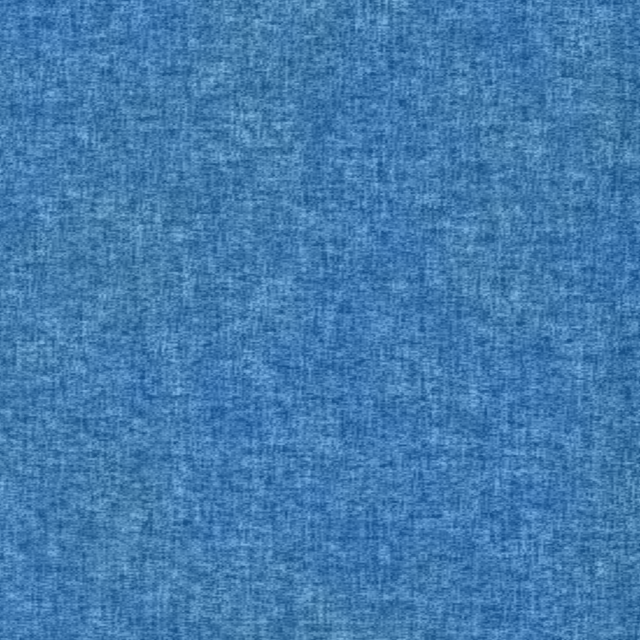
Reproduce this texture procedurally as a WebGL 1 fragment shader.

```glsl
precision highp float;
uniform vec2 u_resolution;

#define THREADS 250.0      // fine threads across the canvas
#define SLUB 62.0          // short streaks along a thread
#define LONG_SLUB 18.0     // long streaks along a thread
#define PATCHES 36.0       // worn patches across the canvas
#define GRAIN 1.5          // strength of the fibre grain
#define CONTRAST 0.26
#define DARK_BLUE vec3(0.135, 0.360, 0.565)
#define PALE_BLUE vec3(0.400, 0.620, 0.810)
#define TINT_SHIFT vec3(-0.010, -0.006, 0.018)

float hash(vec2 p) {
  return fract(sin(dot(p, vec2(127.1, 311.7))) * 43758.5453);
}

// Smooth value noise from -1 to 1
float noise(vec2 p) {
  vec2 cell = floor(p);
  vec2 f = fract(p);
  f = f * f * (3.0 - 2.0 * f);
  float low = mix(hash(cell), hash(cell + vec2(1.0, 0.0)), f.x);
  float high = mix(hash(cell + vec2(0.0, 1.0)), hash(cell + vec2(1.0, 1.0)), f.x);
  return 2.0 * mix(low, high, f.y) - 1.0;
}

// Streaks along y: short slubs plus fainter long ones
float threads(vec2 p, float seed) {
  float shortSlubs = noise(p * vec2(THREADS, SLUB) + seed);
  float longSlubs = noise(p * vec2(THREADS * 0.85, LONG_SLUB) + seed + 37.0);
  return shortSlubs + 0.42 * longSlubs;
}

void main() {
  vec2 uv = gl_FragCoord.xy / u_resolution;

  // Slight waver keeps the threads from being ruler straight
  vec2 waver = 0.0012 * vec2(noise(uv * 14.0 + 5.0), noise(uv * 14.0 + 71.0));
  vec2 p = uv + waver;

  // Woven threads in both directions
  float warp = threads(p, 13.0);
  float weft = threads(p.yx, 151.0);

  // Small worn patches, stretched along either thread direction
  float broad = noise(p * PATCHES * 0.5 + 211.0);
  float wide = noise(p * PATCHES * vec2(0.8, 1.7) + 257.0);
  float tall = noise(p * PATCHES * vec2(1.9, 0.8) + 307.0);
  float patches = 0.22 * broad + 0.4 * wide + 0.4 * tall;

  // Fine fibre grain, slightly longer across than down
  float grain = noise(p * THREADS * vec2(1.1, 1.5) + 401.0);

  // Pale dashes show most where the cloth is worn
  float weave = 0.9 * warp + 1.0 * weft + GRAIN * grain;
  float tone = weave * (1.0 + 0.4 * patches) + patches;

  // Soft light from the left, falling off at the right edge
  float light = 0.15 * (0.5 - uv.x) - 0.35 * smoothstep(0.93, 1.0, uv.x);
  float shade = 0.5 + CONTRAST * (tone + light);

  vec3 color = mix(DARK_BLUE, PALE_BLUE, clamp(shade, -0.15, 1.3));
  color += TINT_SHIFT * (noise(uv * 5.0 + 503.0) - 0.5 * broad);
  gl_FragColor = vec4(color, 1.0);
}
```
